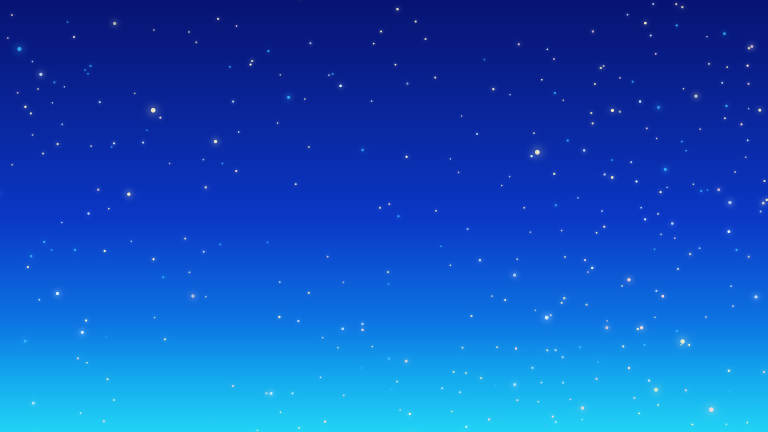
Reproduce this background procedurally as a Shadertoy shader.

```glsl
// Deep blue night sky brightening to a cyan horizon, sprinkled with tiny stars.
// The sky is a chain of smooth height blends; each star layer is a jittered
// cell grid, thinned by a density field and drawn as soft discs with halos.

const vec3 ZENITH  = vec3(0.025, 0.075, 0.45);
const vec3 NAVY    = vec3(0.035, 0.13, 0.57);
const vec3 ROYAL   = vec3(0.04, 0.22, 0.78);
const vec3 AZURE   = vec3(0.05, 0.46, 0.89);
const vec3 SKY     = vec3(0.07, 0.64, 0.93);
const vec3 HORIZON = vec3(0.13, 0.83, 0.96);

vec3 hash3(vec2 p) {
    vec3 q = fract(vec3(p.xyx) * vec3(0.1031, 0.1030, 0.0973));
    q += dot(q, q.yxz + 33.33);
    return fract((q.xxy + q.yzz) * q.zyx);
}

float ramp(float low, float high, float x) {
    return clamp((x - low) / (high - low), 0.0, 1.0);
}

// Vertical gradient, h = 0 at the horizon and 1 at the top
vec3 skyColor(float h) {
    vec3 c = mix(HORIZON, SKY, ramp(0.0, 0.14, h));
    c = mix(c, AZURE, ramp(0.14, 0.25, h));
    c = mix(c, ROYAL, ramp(0.25, 0.49, h));
    c = mix(c, NAVY, ramp(0.49, 0.79, h));
    return mix(c, ZENITH, ramp(0.79, 1.0, h));
}

// Soft elliptical patch around a centre
float patchAt(vec2 uv, vec2 centre, vec2 size) {
    vec2 d = (uv - centre) / size;
    return exp(-dot(d, d));
}

// Chance of a star: crowded low and to the right, sparse in open gaps
float starDensity(vec2 uv) {
    float d = 0.40 + 0.14 * sin(uv.x * 19.0 + 2.0 * sin(uv.y * 8.0)) * sin(uv.y * 15.0 + 1.0);
    d += 0.45 * patchAt(uv, vec2(0.84, 0.42), vec2(0.13, 0.36));
    d += 0.35 * patchAt(uv, vec2(0.62, 0.09), vec2(0.20, 0.13));
    d += 0.20 * patchAt(uv, vec2(0.12, 0.83), vec2(0.10, 0.12));
    d -= 0.40 * patchAt(uv, vec2(0.43, 0.50), vec2(0.07, 0.16));
    d -= 0.35 * patchAt(uv, vec2(0.68, 0.90), vec2(0.08, 0.15));
    d -= 0.25 * patchAt(uv, vec2(0.12, 0.10), vec2(0.16, 0.12));
    return d;
}

vec3 starTint(float pick) {
    vec3 warm = mix(vec3(1.0, 0.98, 0.78), vec3(1.0, 0.86, 0.85), step(0.40, pick));
    vec3 cool = mix(vec3(0.88, 0.96, 1.0), vec3(0.22, 0.73, 1.0), step(0.84, pick));
    return mix(warm, cool, step(0.60, pick));
}

// Blends one grid of stars over a base colour; p is in canvas heights
vec3 addStars(vec3 base, vec2 p, float aspect, float cells, float radius,
              float amount, float glow, float seed) {
    vec2 home = floor(p * cells);
    float blur = max(0.0007, 0.7 / iResolution.y);
    for (int j = -1; j <= 1; j++) {
        for (int i = -1; i <= 1; i++) {
            vec2 cell = home + vec2(i, j);
            vec3 place = hash3(cell + seed);
            vec3 look = hash3(cell + seed + 71.7);
            vec2 centre = (cell + 0.05 + 0.9 * place.xy) / cells;
            float present = step(place.z, amount * starDensity(centre / vec2(aspect, 1.0)));
            float r = radius * mix(0.75, 1.25, look.x * look.x);
            float d = length(p - centre);
            float disc = 1.0 - smoothstep(r - blur, r + blur, d);
            float halo = glow * exp(-d * d / (r * r * 7.0));
            vec3 tint = starTint(look.y);
            float strength = mix(0.65, 1.0, look.z);
            base = mix(base, tint, present * strength * max(disc, halo));
        }
    }
    return base;
}

void mainImage(out vec4 fragColor, in vec2 fragCoord) {
    vec2 uv = fragCoord / iResolution.xy;
    float aspect = iResolution.x / iResolution.y;
    vec2 p = vec2(uv.x * aspect, uv.y);

    vec3 color = skyColor(uv.y);
    // Fine dust, medium sparks, then a few bright stars
    color = addStars(color, p, aspect, 18.0, 0.0023, 0.90, 0.10, 13.0);
    color = addStars(color, p, aspect, 11.0, 0.0030, 0.75, 0.14, 47.0);
    color = addStars(color, p, aspect, 7.0, 0.0046, 0.95, 0.22, 89.0);
    fragColor = vec4(color, 1.0);
}
```
